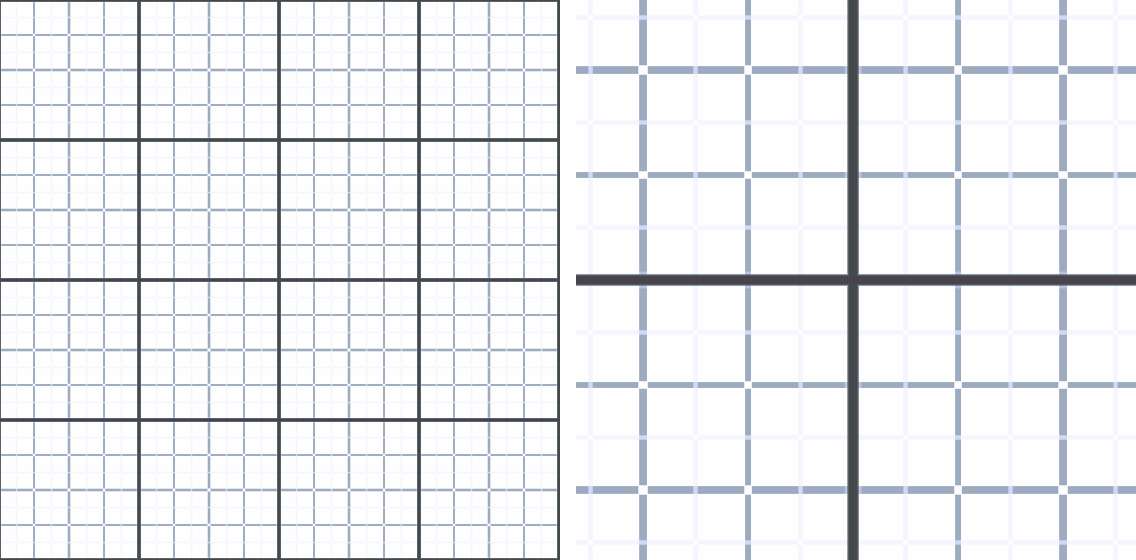
Left, the full canvas; right, a detail of the centre.
Give the GLSL for this pattern, as a WebGL 1 fragment shader.

```glsl
precision highp float;
// Drafting grid paper: dark major lines, blue quarter lines and faint eighth
// lines, each found as the distance to a repeated line in cell units.
// Lines of equal rank cancel where they cross, leaving small pale gaps.

uniform vec2 u_resolution;

const float CELLS = 4.0;                      // major cells across and down
const vec2 GRID_OFFSET = vec2(-0.007, 0.0);   // shift of the grid, in cells

// Line widths, in cells
const float MAJOR_WIDTH = 0.0205;
const float FRINGE_WIDTH = 0.0270;
const float HALF_WIDTH = 0.0185;
const float QUARTER_WIDTH = 0.0140;
const float FAINT_WIDTH = 0.0105;
const float HALO_WIDTH = 0.0400;
const float GAP_GROWTH = 0.0040;              // extra width of crossing gaps

const vec3 PAPER = vec3(0.995, 0.995, 1.0);
const vec3 FAINT = vec3(0.955, 0.960, 1.0);
const vec3 NOTCH = vec3(0.81, 0.85, 0.95);
const vec3 BLUE = vec3(0.61, 0.67, 0.75);
const vec3 FRINGE = vec3(0.35, 0.40, 0.48);
const vec3 MAJOR = vec3(0.275, 0.28, 0.29);
const float TINT_AMOUNT = 0.035;              // colour drift between major lines

float hash(vec2 p) {
  return fract(sin(dot(p, vec2(127.1, 311.7))) * 43758.5453);
}

// Distance to lines repeated `count` times per cell, centred in each part
vec2 lineDistance(vec2 p, float count) {
  return abs(fract(p * count) - 0.5) / count;
}

// Smoothed coverage of a line on each axis
vec2 stroke(vec2 dist, float width, float pixel) {
  return clamp((0.5 * width - dist) / pixel + 0.5, 0.0, 1.0);
}

// Small colour drift of one major line, wrapping at the canvas edge
vec3 lineTint(float index, float axis) {
  vec2 seed = vec2(mod(index, CELLS), axis);
  vec3 drift = vec3(hash(seed), hash(seed + 7.0), hash(seed + 19.0));
  return (drift - 0.5) * TINT_AMOUNT;
}

void main() {
  vec2 grid = gl_FragCoord.xy / u_resolution * CELLS - GRID_OFFSET;
  float pixel = CELLS / min(u_resolution.x, u_resolution.y);

  vec2 majorDist = lineDistance(grid + 0.5, 1.0);
  vec2 halfDist = lineDistance(grid, 1.0);
  vec2 quarterDist = lineDistance(grid, 2.0);
  vec2 faintDist = lineDistance(grid, 4.0);

  // Faint lines, broken where they cross each other
  vec2 faint = stroke(faintDist, FAINT_WIDTH, pixel);
  float faintInk = faint.x + faint.y - 2.0 * faint.x * faint.y;
  vec3 color = mix(PAPER, FAINT, faintInk);

  // Blue lines, paler at faint crossings and beside the major lines
  vec2 blue = max(stroke(halfDist, HALF_WIDTH, pixel),
                  stroke(quarterDist, QUARTER_WIDTH, pixel));
  vec2 halo = stroke(majorDist, HALO_WIDTH, pixel);
  vec2 notch = max(faint, halo * 0.6);
  color = mix(color, mix(BLUE, NOTCH, notch.y), blue.x);
  color = mix(color, mix(BLUE, NOTCH, notch.x), blue.y);

  // Pale gaps where blue lines cross
  vec2 gap = max(stroke(halfDist, HALF_WIDTH + GAP_GROWTH, pixel),
                 stroke(quarterDist, QUARTER_WIDTH + GAP_GROWTH, pixel));
  color = mix(color, PAPER, gap.x * gap.y);

  // Major lines with a bluish fringe, drawn over everything
  vec2 fringe = stroke(majorDist, FRINGE_WIDTH, pixel);
  vec2 major = stroke(majorDist, MAJOR_WIDTH, pixel);
  vec2 index = floor(grid + 0.5);
  color = mix(color, FRINGE, max(fringe.x, fringe.y));
  color = mix(color, MAJOR + lineTint(index.x, 0.0), major.x);
  color = mix(color, MAJOR + lineTint(index.y, 1.0), major.y);

  gl_FragColor = vec4(color, 1.0);
}
```
